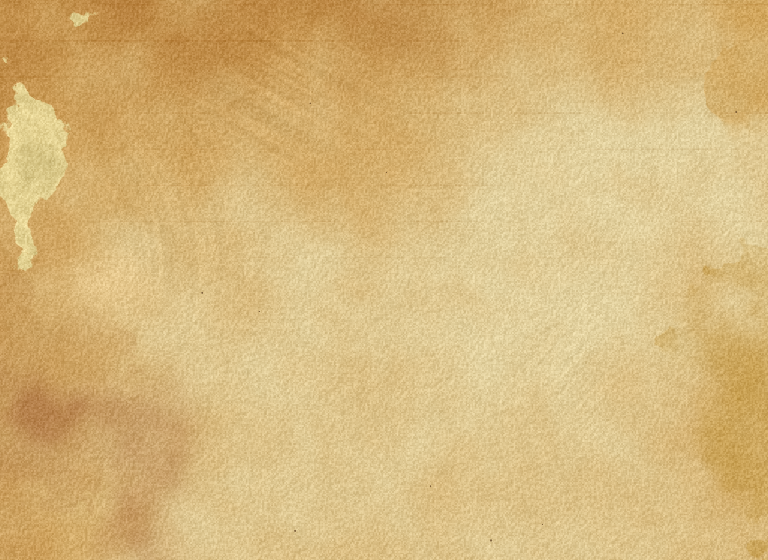
Reproduce this texture procedurally as a WebGL 2 fragment shader.

```glsl
#version 300 es
precision highp float;
// Aged, stained paper: soft warped blobs and cloudy mottling set the washes,
// ragged ellipses give tide-marked stains, and a torn flake, faint ruling,
// brush strokes, specks and fine embossed fibre grain are laid over them.
uniform vec2 u_resolution;
out vec4 fragColor;

float hash(vec2 p) {
    vec3 q = fract(p.xyx * vec3(0.1031, 0.1030, 0.0973));
    q += dot(q, q.yzx + 33.33);
    return fract((q.x + q.y) * q.z);
}

float noise(vec2 p) {
    vec2 i = floor(p), f = fract(p);
    f = f * f * (3.0 - 2.0 * f);
    return mix(mix(hash(i), hash(i + vec2(1, 0)), f.x),
               mix(hash(i + vec2(0, 1)), hash(i + vec2(1, 1)), f.x), f.y);
}

// Layered noise, centred on zero
float fbm(vec2 p) {
    float sum = -0.48, amp = 0.5;
    for (int i = 0; i < 5; i++) {
        sum += amp * noise(p);
        p = mat2(1.6, 1.2, -1.2, 1.6) * p + 17.3;
        amp *= 0.5;
    }
    return sum;
}

// Soft round wash, 1 at the centre
float blob(vec2 p, vec2 centre, vec2 radius) {
    vec2 q = (p - centre) / radius;
    return exp(-dot(q, q));
}

// Stain: x = fill with an edge of the given softness, y = rim inside it
vec2 tideStain(vec2 p, vec2 centre, vec2 radius, float ragged, float soft) {
    float d = (length((p - centre) / radius) - 1.0) * min(radius.x, radius.y) + ragged;
    float fill = 1.0 - smoothstep(-soft, 0.3 * soft, d);
    return vec2(fill, fill * exp(-abs(d) * 50.0));
}

// Capsule whose radius runs from ra to rb
float taper(vec2 p, vec2 a, vec2 b, float ra, float rb) {
    vec2 ab = b - a;
    float t = clamp(dot(p - a, ab) / dot(ab, ab), 0.0, 1.0);
    return length(p - a - ab * t) - mix(ra, rb, t);
}

// Streaks: across runs over the bristles, along follows them
float strokes(float across, float along) {
    return noise(vec2(across * 130.0, along * 4.0)) - 0.5;
}

// Sparse dark dots, one candidate per cell
float specks(vec2 p, float cells, float chance) {
    vec2 id = floor(p * cells);
    vec2 spot = 0.2 + 0.6 * vec2(hash(id + 3.1), hash(id + 8.7));
    float size = 0.001 + 0.001 * hash(id + 5.5);
    float d = length(fract(p * cells) - spot) / cells;
    return step(hash(id + 41.0), chance) * (1.0 - smoothstep(size * 0.5, size * 1.6, d));
}

// Fibre height of the paper surface
float fibre(vec2 p) {
    return 0.7 * noise(p * vec2(250.0, 190.0)) + 0.3 * noise(p * 130.0 + 9.0);
}

void main() {
    vec2 p = gl_FragCoord.xy / u_resolution.y;
    float right = u_resolution.x / u_resolution.y;
    float cloud = fbm(p * 4.0 + 2.0), mottle = fbm(p * 9.0 + 70.0);
    float ragged = fbm(p * 13.0 + 30.0), crumb = fbm(p * 45.0 + 11.0);
    vec2 w = p + 0.25 * vec2(cloud, fbm(p * 4.0 + 51.0)) + 0.04 * vec2(ragged, mottle);

    // Broad washes
    vec3 pale = vec3(0.875, 0.79, 0.58), ochre = vec3(0.825, 0.66, 0.39);
    vec3 brown = vec3(0.71, 0.49, 0.23), rust = vec3(0.68, 0.45, 0.26);
    float top = smoothstep(0.55, 1.05, w.y) * (1.0 - 0.2 * smoothstep(0.7, 1.1, p.x));
    float left = 1.0 - smoothstep(0.0, 0.45, w.x);
    float tone = 0.2 + 0.75 * top + 0.55 * left + 0.7 * cloud + 1.0 * mottle;
    tone += 0.3 * blob(w, vec2(0.55, 0.72), vec2(0.25, 0.14));
    tone += 0.25 * blob(w, vec2(0.68, 0.58), vec2(0.10, 0.12));
    tone += 0.35 * smoothstep(1.1, right, w.x) * smoothstep(0.5, 0.0, p.y);
    tone -= 0.25 * blob(w, vec2(0.85, 0.45), vec2(0.30, 0.22));
    tone -= 0.4 * blob(w, vec2(1.27, 0.66), vec2(0.16, 0.14));
    vec3 col = mix(pale, ochre, clamp(tone, -0.2, 1.1));
    float dark = 0.75 * blob(w, vec2(0.25, 1.0), vec2(0.38, 0.16))
               + 0.6 * blob(w, vec2(0.70, 1.02), vec2(0.16, 0.11))
               + 0.35 * blob(w, vec2(0.0, 0.45), vec2(0.09, 0.6));
    col = mix(col, brown, clamp(dark * (1.0 + 1.5 * mottle), 0.0, 0.85));
    float burnt = 0.75 * blob(w, vec2(0.08, 0.23), vec2(0.15, 0.07))
                + 0.35 * blob(w, vec2(0.28, 0.10), vec2(0.05, 0.14));
    col = mix(col, rust, clamp(burnt * (1.0 + 2.0 * ragged), 0.0, 0.8));
    col = mix(col, vec3(0.91, 0.79, 0.56), 0.85 * blob(w, vec2(0.19, 0.50), vec2(0.08, 0.06)));

    // Tide-marked stains, crisp in places and bleeding in others
    float soft = mix(0.006, 0.09, smoothstep(0.35, 0.75, noise(p * 7.0 + 5.0)));
    float edge = ragged * 0.22 + crumb * 0.03;
    vec2 low = tideStain(p, vec2(right + 0.02, 0.28), vec2(0.19, 0.23), edge, soft);
    vec2 high = tideStain(p, vec2(right + 0.04, 0.90), vec2(0.15, 0.17), edge, soft);
    vec2 side = tideStain(p, vec2(0.02, 0.30), vec2(0.25, 0.20), edge, soft);
    col = mix(col, vec3(0.77, 0.61, 0.29), clamp(low.x * (0.4 + 1.3 * mottle) + 0.15 * low.y, 0.0, 1.0));
    col = mix(col, vec3(0.80, 0.61, 0.30), clamp(high.x * (0.5 + mottle) + 0.12 * high.y, 0.0, 1.0));
    col = mix(col, vec3(0.75, 0.57, 0.34), 0.2 * side.x + 0.1 * side.y);

    // Brush strokes: arcs on the left, diagonals above and lower right
    float arc = strokes(length(p - vec2(-0.05, 0.52)), p.y) * blob(p, vec2(0.32, 0.62), vec2(0.12, 0.17));
    float fall = strokes(p.y + 0.55 * p.x, p.x) * blob(p, vec2(0.5, 0.84), vec2(0.18, 0.13));
    float rise = strokes(p.y - 1.1 * p.x, p.x) * blob(p, vec2(1.03, 0.34), vec2(0.09, 0.10));
    col += 0.075 * (arc + fall + 0.7 * rise);

    // Faint ruling, crumbling along its length and fading downwards
    float row = abs(fract((p.y - 0.927) / 0.0645 + 0.5) - 0.5) * 0.0645;
    float worn = smoothstep(0.2, 0.8, noise(vec2(p.x * 9.0, floor(p.y / 0.0645) * 3.0)));
    worn *= 0.3 + 0.7 * noise(p * vec2(90.0, 30.0));
    float rule = (1.0 - smoothstep(0.0003, 0.0022, row)) * worn * smoothstep(0.2, 0.8, p.y);
    col -= rule * vec3(0.05, 0.07, 0.08);

    // Torn pale flake at the left edge
    float flake = taper(p, vec2(0.06, 0.77), vec2(0.06, 0.70), 0.055, 0.055);
    flake = min(flake, taper(p, vec2(0.035, 0.69), vec2(0.045, 0.53), 0.045, 0.007));
    flake = min(flake, taper(p, vec2(-0.01, 0.92), vec2(0.055, 0.81), 0.018, 0.012));
    flake = min(flake, taper(p, vec2(0.14, 0.965), vec2(0.18, 0.98), 0.002, 0.005));
    flake += ragged * 0.07 + crumb * 0.04;
    vec3 bare = vec3(0.89, 0.82, 0.57) + 0.15 * ragged + 0.12 * crumb - rule * 0.05;
    col = mix(col, bare, 1.0 - smoothstep(-0.002, 0.003, flake));

    // Embossed grain, fine dust and specks
    float relief = fibre(p + vec2(-0.0012, 0.0012)) - fibre(p + vec2(0.0012, -0.0012));
    float dust = hash(floor(p * 374.0)) - 0.5;
    col += (0.085 * relief + 0.085 * dust + 0.04 * crumb) * vec3(0.9, 1.0, 1.15);
    col = mix(col, vec3(0.36, 0.24, 0.12), 0.7 * specks(p, 12.0, 0.04));
    fragColor = vec4(clamp(col, 0.0, 1.0), 1.0);
}
```
